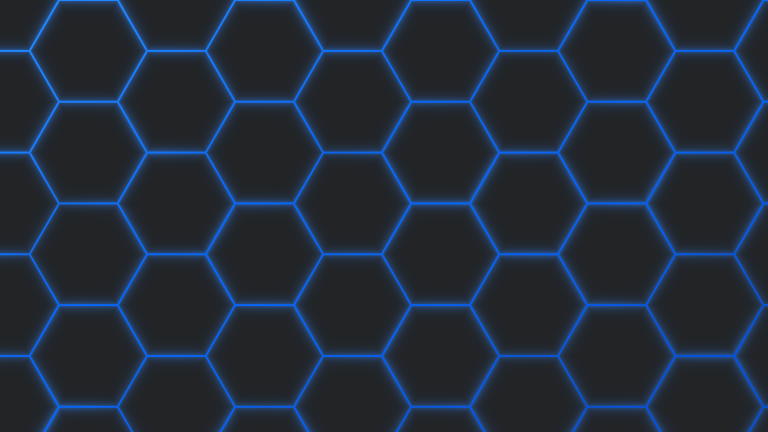
Give the GLSL for this pattern, as a WebGL 1 fragment shader.

```glsl
precision highp float;
// Glowing blue honeycomb on charcoal: flat-topped hexagons from two interleaved
// rectangular lattices, an edge distance for the lines and their halo, and
// gradient noise for slow changes in brightness. Lengths are canvas heights.

uniform vec2 u_resolution;

const float SQRT3 = 1.7320508;
const float SIDE = 0.1359;                  // hexagon side length
const vec2 CENTER = vec2(0.2045, 0.8822);   // center of one hexagon
const float HALF_WIDTH = 0.0022;            // half the line width
const float GLOW_REACH = 0.0092;            // halo falloff length
const float GLOW_STRENGTH = 0.44;
const float NOISE_SCALE = 4.5;
const float GLOW_VARIATION = 0.55;
const float LINE_VARIATION = 0.28;

const vec3 CHARCOAL = vec3(0.133, 0.141, 0.149);
const vec3 GLOW_TINT = vec3(0.06, 0.44, 1.0);
const vec3 LINE_LIGHT = vec3(0.13, 0.54, 1.0);
const vec3 LINE_MAIN = vec3(0.03, 0.40, 0.97);
const vec3 LINE_DEEP = vec3(0.02, 0.31, 0.86);

// Random unit gradient for a noise lattice point
vec2 gradientAt(vec2 cell) {
  float angle = 6.2832 * fract(sin(dot(cell, vec2(127.1, 311.7))) * 4375.85);
  return vec2(cos(angle), sin(angle));
}

// Gradient noise, roughly -0.7 to 0.7
float gradientNoise(vec2 p) {
  vec2 i = floor(p);
  vec2 f = p - i;
  vec2 w = f * f * f * (f * (f * 6.0 - 15.0) + 10.0);
  vec2 e = vec2(1.0, 0.0);
  float a = dot(gradientAt(i), f);
  float b = dot(gradientAt(i + e.xy), f - e.xy);
  float c = dot(gradientAt(i + e.yx), f - e.yx);
  float d = dot(gradientAt(i + e.xx), f - e.xx);
  return mix(mix(a, b, w.x), mix(c, d, w.x), w.y);
}

// Distance from p to the nearest edge of the honeycomb
float honeycombEdge(vec2 p) {
  vec2 period = SIDE * vec2(3.0, SQRT3);
  vec2 a = mod(p + 0.5 * period, period) - 0.5 * period;
  vec2 b = mod(p, period) - 0.5 * period;
  vec2 q = abs(dot(a, a) < dot(b, b) ? a : b);
  return 0.5 * period.y - max(q.y, dot(q, vec2(0.5 * SQRT3, 0.5)));
}

// Line colour, light at the upper left and deep at the lower right
vec3 lineColor(vec2 uv) {
  float t = 0.5 * (uv.x + 1.0 - uv.y);
  vec3 upper = mix(LINE_LIGHT, LINE_MAIN, smoothstep(0.0, 0.45, t));
  return mix(upper, LINE_DEEP, smoothstep(0.45, 1.0, t));
}

void main() {
  vec2 uv = gl_FragCoord.xy / u_resolution;
  vec2 p = gl_FragCoord.xy / u_resolution.y;
  float pixel = 1.0 / u_resolution.y;

  float edge = honeycombEdge(p - CENTER);
  float noise = gradientNoise(p * NOISE_SCALE);

  // Soft halo
  float glow = GLOW_STRENGTH * exp(-edge / GLOW_REACH);
  glow *= 1.0 + GLOW_VARIATION * noise;
  vec3 color = CHARCOAL + GLOW_TINT * glow;

  // Crisp line, faded slightly where the noise is low
  float line = clamp((HALF_WIDTH - edge) / pixel + 0.5, 0.0, 1.0);
  line *= 1.0 + LINE_VARIATION * min(noise, 0.0);
  color = mix(color, lineColor(uv), line);

  gl_FragColor = vec4(color, 1.0);
}
```
